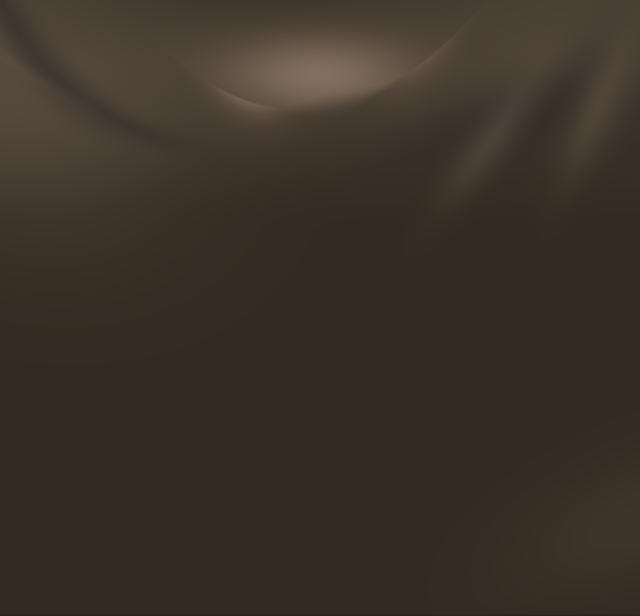
A WebGL 2 fragment shader for this background:

```glsl
#version 300 es
precision highp float;
// Draped brown fabric lit from above, fading into a flat dark ground.
// Soft rotated lobes form the folds; a parabola cuts the neckline with
// an inner glow and thin lit rims. Units: canvas widths, y runs downward.

#define GROUND vec3(0.200, 0.167, 0.130)
#define LIGHT vec3(0.515, 0.445, 0.380)
#define SHADOW vec3(0.215, 0.180, 0.163)
#define SHEET_LEVEL 0.29
#define GLOW_LEVEL 0.70
#define RIM_LEVEL 0.58
#define NECK_BOTTOM vec2(0.47, 0.172)
#define NECK_CURVE 2.05
#define WEAVE_LEVEL 0.012

uniform vec2 u_resolution;
out vec4 fragColor;

float bell(float x) {
    return exp(-x * x);
}

// Gaussian spot with its long axis turned by angle
float lobe(vec2 p, vec2 centre, vec2 size, float angle) {
    vec2 axis = vec2(cos(angle), sin(angle));
    vec2 d = p - centre;
    vec2 r = vec2(dot(d, axis), dot(d, vec2(-axis.y, axis.x))) / size;
    return exp(-dot(r, r));
}

// Broad cloth brightness, without the neckline
float sheet(vec2 p) {
    float level = SHEET_LEVEL * (1.0 - smoothstep(0.08, 0.36, p.y));
    level -= 0.17 * lobe(p, vec2(0.42, -0.02), vec2(0.28, 0.07), 0.0);
    level += 0.22 * lobe(p, vec2(0.04, 0.22), vec2(0.25, 0.18), 0.25);
    level += 0.05 * lobe(p, vec2(0.85, 0.08), vec2(0.15, 0.08), 0.0);
    return level;
}

// Darkness of the long left fold and the pockets on the right
float foldShade(vec2 p) {
    float crease = 0.26 * (1.0 - exp(-p.x / 0.14));
    float width = mix(0.048, 0.018, smoothstep(0.0, 0.25, p.x));
    float shade = 0.62 * bell((p.y - crease) / width) * (1.0 - smoothstep(0.16, 0.40, p.x));
    shade += 0.70 * lobe(p, vec2(0.70, 0.215), vec2(0.14, 0.045), -0.42);
    shade += 0.75 * lobe(p, vec2(0.855, 0.185), vec2(0.13, 0.038), 2.2);
    shade += 0.70 * lobe(p, vec2(1.0, 0.21), vec2(0.12, 0.042), 1.9);
    return min(shade, 0.9);
}

// Lit ridges beside the folds
float ridges(vec2 p) {
    float edge = 0.085 + 0.70 * p.x - 0.4 * p.x * p.x;
    float level = 0.06 * bell((p.y - edge) / 0.012) * (1.0 - smoothstep(0.08, 0.25, p.x));
    level += 0.22 * lobe(p, vec2(0.76, 0.23), vec2(0.11, 0.027), 2.2);
    level += 0.17 * lobe(p, vec2(0.925, 0.19), vec2(0.11, 0.025), 1.96);
    return level;
}

// Glow held inside the curve, with bright slivers just below it
float neckline(vec2 p) {
    float dx = p.x - NECK_BOTTOM.x;
    float slope = 2.0 * NECK_CURVE * dx;
    float d = (p.y - NECK_BOTTOM.y + NECK_CURVE * dx * dx) / sqrt(1.0 + slope * slope);
    float softness = 0.002 + 0.024 * bell((p.x - 0.52) / 0.065);
    float outside = smoothstep(-softness, softness, d);
    float glow = GLOW_LEVEL * lobe(p, vec2(0.50, 0.12), vec2(0.145, 0.062), 0.0);
    float rim = bell((p.x - 0.388) / 0.062) + 0.55 * bell((p.x - 0.655) / 0.06);
    rim *= RIM_LEVEL * exp(-max(d, 0.0) / 0.021);
    return mix(glow, rim, outside);
}

// Faint woven grain from crossed sines
float weave(vec2 p) {
    float warp = sin(dot(p, vec2(610.0, 190.0)) + 2.0 * sin(p.y * 93.0));
    float weft = sin(dot(p, vec2(-230.0, 540.0)) + 2.0 * sin(p.x * 81.0));
    return warp * weft;
}

void main() {
    vec2 p = vec2(gl_FragCoord.x, u_resolution.y - gl_FragCoord.y) / u_resolution.x;

    // Combine cloth, folds and neckline
    float shade = foldShade(p);
    float level = sheet(p) * (1.0 - shade) + ridges(p) + neckline(p);
    level *= 1.0 + WEAVE_LEVEL * weave(p);

    // Low warm light at the right edge
    level += 0.14 * lobe(p, vec2(1.0, 0.81), vec2(0.20, 0.09), -0.4);

    vec3 color = mix(GROUND, LIGHT, clamp(level, 0.0, 1.0));
    float cloth = 1.0 - smoothstep(0.20, 0.36, p.y);
    color += (SHADOW - GROUND) * shade * cloth * 0.8;

    // Thin dark hem along the bottom
    float hem = 1.0 - smoothstep(0.001, 0.004, gl_FragCoord.y / u_resolution.x);
    color = mix(color, vec3(0.17, 0.125, 0.115), hem * 0.8);

    fragColor = vec4(color, 1.0);
}
```
